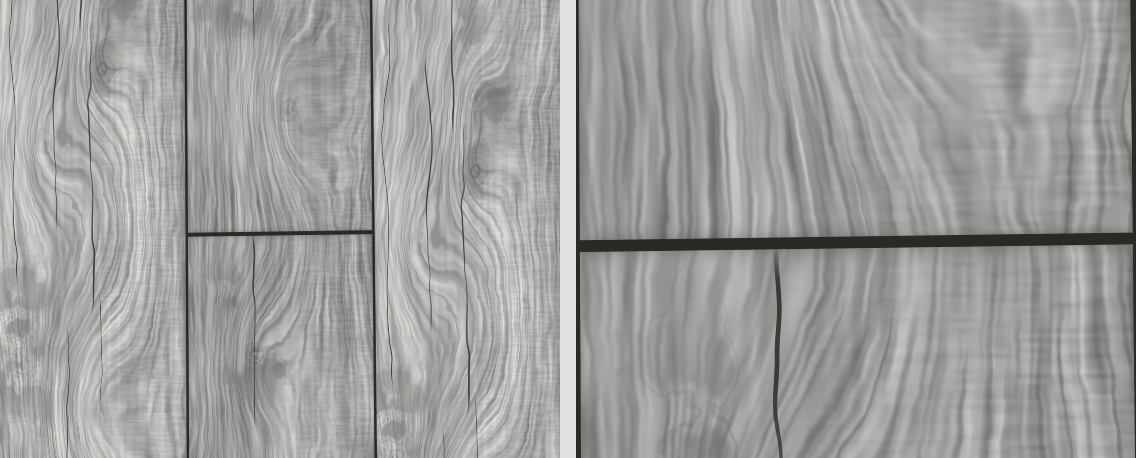
Left: the whole. Right: its middle third, enlarged.
Write a Shadertoy shader that draws this texture.

```glsl
#define PLANKS 3.0
#define SEAM_LEAN 0.0125
#define SEAM_HALF 0.0065
#define JOINT_HALF 0.0105
#define JOINT_Y 1.203
#define PRINT_SHIFT 0.547
#define GRAIN_CONTRAST 0.15
#define FIBRE_CONTRAST 0.17
#define HAIRLINE_DEPTH 0.15
#define STAIN_DEPTH 0.30

const vec3 WOOD_TINT = vec3(1.0, 0.997, 0.985);
const vec3 STAIN_COLOR = vec3(0.40, 0.39, 0.38);
const vec3 GAP_COLOR = vec3(0.17, 0.16, 0.15);

// Board prints: 0 = outer planks, 1 = upper middle, 2 = lower middle
const float BOARD_TONE[3] = float[](0.695, 0.668, 0.660);

// Cracks: x, lower end, upper end, half width
const int CRACK_BOARD[8] = int[](0, 0, 0, 0, 0, 0, 1, 2);
const vec4 CRACKS[8] = vec4[](
    vec4(0.07, 0.90, 2.90, 0.0022), vec4(0.30, 1.20, 2.70, 0.0034),
    vec4(0.49, 0.75, 2.36, 0.0042), vec4(0.43, 2.26, 3.10, 0.0050),
    vec4(0.35, -0.1, 0.72, 0.0026), vec4(0.54, 0.10, 0.90, 0.0016),
    vec4(0.345, 2.18, 2.60, 0.0030), vec4(0.36, 0.14, 1.21, 0.0042));

// Knots: x, y, radius, darkness
const int KNOT_BOARD[6] = int[](0, 0, 0, 0, 1, 2);
const vec4 KNOTS[6] = vec4[](
    vec4(0.24, 1.69, 0.13, 0.30), vec4(0.55, 2.09, 0.09, 0.85),
    vec4(0.56, 2.48, 0.09, 0.45), vec4(0.47, 0.32, 0.18, 0.05),
    vec4(0.55, 1.86, 0.13, 0.60), vec4(0.36, 0.56, 0.10, 0.70));

// Stains: centre, radii
const int STAIN_BOARD[7] = int[](0, 0, 0, 0, 1, 2, 2);
const vec4 STAINS[7] = vec4[](
    vec4(0.56, 2.12, 0.10, 0.26), vec4(0.66, 2.46, 0.10, 0.22),
    vec4(0.52, 2.85, 0.10, 0.20), vec4(0.10, 0.62, 0.17, 0.50),
    vec4(0.25, 2.40, 0.22, 0.14), vec4(0.24, 0.80, 0.18, 0.25),
    vec4(0.42, 0.50, 0.24, 0.18));

float hash(vec2 p) {
    vec3 q = fract(p.xyx * 0.1031);
    q += dot(q, q.yzx + 33.33);
    return fract((q.x + q.y) * q.z);
}

float noise(vec2 p) {
    vec2 i = floor(p), f = fract(p);
    f = f * f * (3.0 - 2.0 * f);
    return mix(mix(hash(i), hash(i + vec2(1, 0)), f.x),
               mix(hash(i + vec2(0, 1)), hash(i + vec2(1, 1)), f.x), f.y);
}

float fbm(vec2 p) {
    float sum = 0.0, amp = 0.533;
    for (int i = 0; i < 4; i++) {
        sum += amp * noise(p);
        p = p * 2.03 + 7.1;
        amp *= 0.5;
    }
    return sum;
}

float crackMask(vec2 q, int board, float px) {
    float mask = 0.0;
    for (int i = 0; i < 8; i++) {
        if (CRACK_BOARD[i] != board) continue;
        vec4 c = CRACKS[i];
        float row = float(i) * 5.0 + 0.5;
        float x = c.x + 0.07 * (noise(vec2(q.y * 2.2, row)) - 0.5)
                + 0.016 * (noise(vec2(q.y * 11.0, row)) - 0.5);
        float ends = smoothstep(c.y, c.y + 0.12, q.y) * smoothstep(c.z, c.z - 0.08, q.y);
        float wear = 0.35 + 0.9 * noise(vec2(q.y * 4.0, row + 2.0));
        float w = c.w * wear;
        float line = 1.0 - smoothstep(w - 0.6 * px, w + 0.6 * px, abs(q.x - x));
        mask = max(mask, line * ends * min(1.0, 0.35 + 0.6 * wear));
    }
    return mask;
}

vec3 wood(vec2 q, int board, float px) {
    vec2 s = q + float(board) * vec2(17.0, 31.0);
    float cloud = fbm(s * vec2(9.0, 7.0));

    // Grain coordinate, bent around the knots
    float grain = q.x + 0.18 * (noise(s * vec2(2.0, 0.9)) - 0.5) + 0.04 * (cloud - 0.5);
    float dark = 0.0;
    for (int i = 0; i < 6; i++) {
        if (KNOT_BOARD[i] != board) continue;
        vec4 k = KNOTS[i];
        vec2 d = (q - k.xy) / k.z;
        float r = length(d * vec2(1.0, 0.8)) + 0.5 * (cloud - 0.5);
        grain += 1.7 * k.z * exp(-0.35 * dot(d, d * vec2(1.0, 0.25)));
        float ring = smoothstep(0.28, 0.48, abs(fract(r * 2.6) - 0.5));
        float core = exp(-14.0 * r * r) * smoothstep(0.3, 0.6, noise(s * 45.0));
        dark += k.w * (0.45 * ring * smoothstep(1.1, 0.2, r) + core);
    }

    // Cloudy stains with darker rims
    float stain = 0.0;
    for (int i = 0; i < 7; i++) {
        if (STAIN_BOARD[i] != board) continue;
        vec2 d = (q - STAINS[i].xy) / STAINS[i].zw;
        float level = cloud + 0.30 * exp(-dot(d, d)) - 0.64;
        float rim = smoothstep(0.035, 0.0, abs(level));
        stain = max(stain, exp(-0.8 * dot(d, d)) * (smoothstep(0.0, 0.15, level) + 0.6 * rim));
    }

    // Growth bands, broken hairlines, fibres and saw marks
    float bands = noise(vec2(grain * 38.0, s.y * 0.8));
    float fibre = noise(vec2(grain * 105.0, s.y * 8.0));
    float streak = noise(vec2(s.x * 60.0, s.y * 3.0));
    float saw = noise(s * vec2(16.0, 110.0));
    float hair = smoothstep(0.32, 0.48, abs(fract(grain * 21.0 + 0.5 * bands) - 0.5));
    hair *= smoothstep(0.40, 0.70, noise(s * vec2(4.0, 1.8) + 9.0)) * (0.4 + 0.6 * fibre);

    float tone = BOARD_TONE[board] + 0.20 * (fbm(s * vec2(3.0, 1.3)) - 0.5);
    tone += GRAIN_CONTRAST * (bands - 0.5) + FIBRE_CONTRAST * (fibre - 0.5);
    tone += 0.07 * (streak - 0.5) + 0.07 * (saw - 0.5) * smoothstep(0.2, 0.9, q.x);
    tone -= HAIRLINE_DEPTH * hair;
    tone -= 0.09 * smoothstep(0.75, 1.0, q.x) * noise(s * vec2(5.0, 2.0));

    vec3 color = tone * WOOD_TINT;
    color = mix(color, STAIN_COLOR, clamp(STAIN_DEPTH * 1.6 * stain + 0.8 * dark, 0.0, 0.85));
    return mix(color, GAP_COLOR, 0.9 * crackMask(q, board, px));
}

void mainImage(out vec4 fragColor, in vec2 fragCoord) {
    // Plank widths as units; the seams lean slightly
    vec2 uv = fragCoord / iResolution.xy;
    float px = PLANKS / iResolution.x;
    vec2 p = vec2(uv.x * PLANKS / (1.0065 - SEAM_LEAN * uv.y), fragCoord.y * px);

    float column = min(floor(p.x), PLANKS - 1.0);
    bool middle = column == 1.0;
    float jointDist = p.y - JOINT_Y - 0.014 * (p.x - 1.5);
    int board = middle ? (jointDist > 0.0 ? 1 : 2) : 0;
    vec2 q = vec2(p.x - column, p.y + (column > 1.0 ? PRINT_SHIFT : 0.0));
    vec3 color = wood(q, board, px);

    // Dark gaps between boards, with a soft bevel
    float seam = min(abs(p.x - 1.0), abs(p.x - 2.0)) - SEAM_HALF;
    float gap = middle ? min(seam, abs(jointDist) - JOINT_HALF) : seam;
    color *= 1.0 - 0.16 * exp(-max(gap, 0.0) * 70.0);
    color = mix(GAP_COLOR, color, smoothstep(-0.6 * px, 0.6 * px, gap));
    fragColor = vec4(color, 1.0);
}
```
